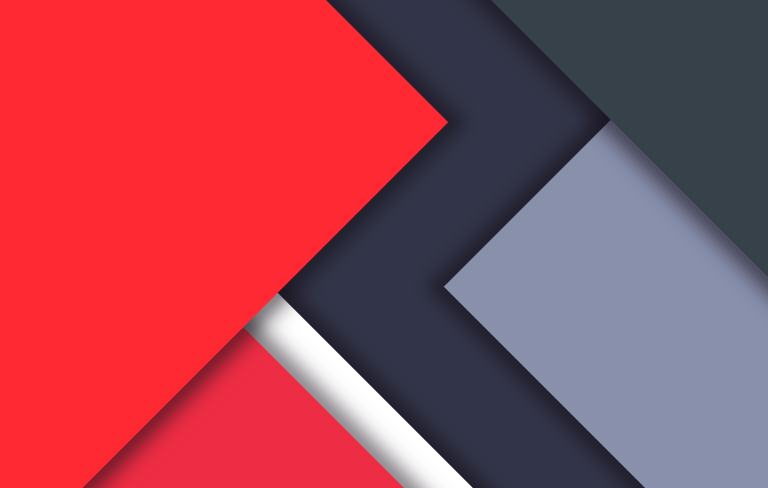
This background is drawn by a Shadertoy shader. Its source:

```glsl
// Overlapping sheets of coloured paper cut along the two diagonals.
// Each sheet is a box in coordinates turned by 45 degrees; painted from
// back to front, it first casts a soft shadow and then covers what is below.

const float FAR = 9.0; // a side that lies well outside the canvas

// Signed distance to the box between two corners.
float boxDistance(vec2 q, vec2 low, vec2 high) {
    vec2 e = abs(q - 0.5 * (low + high)) - 0.5 * (high - low);
    return length(max(e, 0.0)) + min(max(e.x, e.y), 0.0);
}

// Shadow falling off around the sheet, then the sheet with a smooth edge.
void paintSheet(inout vec3 color, vec2 q, vec2 low, vec2 high, vec3 paper, float shade) {
    float pixel = 1.0 / iResolution.y;
    // Diagonal sums are longer than true lengths by sqrt(2).
    float dist = boxDistance(q, low, high) * 0.70711;
    float reach = max(dist, 0.0) / 0.034;
    color = mix(color, vec3(0.08, 0.05, 0.09), shade * exp(-reach * reach));
    color = mix(color, paper, smoothstep(0.7 * pixel, -0.7 * pixel, dist));
}

void mainImage(out vec4 fragColor, in vec2 fragCoord) {
    vec2 p = fragCoord / iResolution.y;
    vec2 q = vec2(p.x + p.y, p.x - p.y); // rising and falling diagonals

    vec3 navy    = vec3(0.196, 0.208, 0.286);
    vec3 lilac   = vec3(0.537, 0.565, 0.675);
    vec3 slate   = vec3(0.212, 0.255, 0.286);
    vec3 white   = vec3(1.0);
    vec3 crimson = vec3(0.933, 0.173, 0.263);
    vec3 scarlet = vec3(1.0, 0.161, 0.200);

    vec3 color = navy;

    // Right side: lilac panel tucked under the slate corner.
    paintSheet(color, q, vec2(1.322, 0.497), vec2(FAR), lilac, 0.5);
    paintSheet(color, q, vec2(2.006, -FAR), vec2(FAR), slate, 0.5);

    // Lower left: white strip under the crimson sheet.
    paintSheet(color, q, vec2(-FAR), vec2(0.969, FAR), white, 0.5);
    paintSheet(color, q, vec2(-FAR), vec2(0.828, FAR), crimson, 0.45);

    // Large scarlet sheet on top, pointing right.
    paintSheet(color, q, vec2(-FAR), vec2(1.668, 0.169), scarlet, 0.5);

    fragColor = vec4(color, 1.0);
}
```
